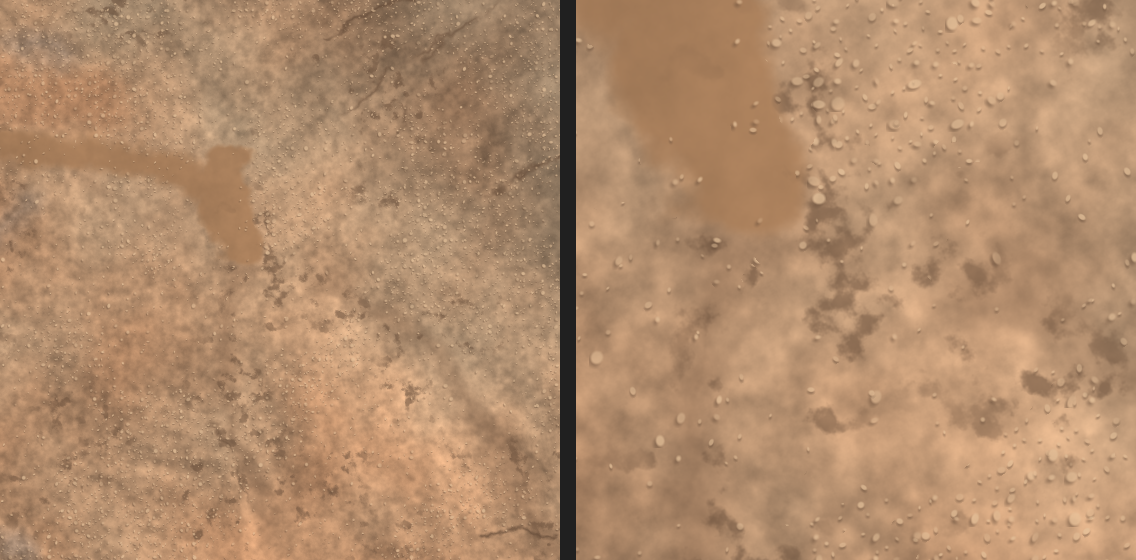
Left: the whole. Right: its middle third, enlarged.
Reproduce this texture procedurally as a Shadertoy shader.

```glsl
// Dry, eroded desert ground: sandy flow streaks, silt, gullies, cracks and pale grit
#define SAND vec3(0.715, 0.572, 0.445)
#define SILT vec3(0.640, 0.475, 0.335)
#define CLAY vec3(0.660, 0.480, 0.350)
#define ASH vec3(0.560, 0.490, 0.435)
#define SHADE vec3(0.400, 0.300, 0.225)
#define GRIT vec3(0.900, 0.765, 0.610)
#define PATCH_CONTRAST 0.30
#define STREAK_CONTRAST 0.34
#define GRAIN_CONTRAST 0.40
#define GRIT_CELLS 85.0

float hash(vec2 p) {
    return fract(sin(dot(p, vec2(127.1, 311.7))) * 43758.5);
}

float noise(vec2 p) {
    vec2 i = floor(p), f = fract(p);
    f = f * f * (3.0 - 2.0 * f);
    return mix(mix(hash(i), hash(i + vec2(1, 0)), f.x),
               mix(hash(i + vec2(0, 1)), hash(i + vec2(1, 1)), f.x), f.y);
}

float fbm(vec2 p) {
    float sum = 0.0, amp = 0.516;
    for (int i = 0; i < 5; i++) {
        sum += amp * noise(p);
        p = mat2(1.6, 1.2, -1.2, 1.6) * p + 7.3;
        amp *= 0.5;
    }
    return sum;
}

vec2 rotate(vec2 p, float a) {
    return vec2(cos(a) * p.x + sin(a) * p.y, cos(a) * p.y - sin(a) * p.x);
}

float segment(vec2 p, vec2 a, vec2 b) {
    vec2 pa = p - a, ba = b - a;
    return length(pa - ba * clamp(dot(pa, ba) / dot(ba, ba), 0.0, 1.0));
}

float path(vec2 p, vec2 a, vec2 b, vec2 c) {
    return min(segment(p, a, b), segment(p, b, c));
}

// 1 inside a band of the given half width, fading out towards its rim
float band(float d, float width, float soft) {
    return 1.0 - smoothstep(width - soft, width + soft, d);
}

// Noise stretched along a direction
float streak(vec2 p, float angle) {
    return fbm(rotate(p, angle) * vec2(6.0, 24.0) + angle * 9.0) - 0.5;
}

// Scattered stones: x is the lit stone, y its shadow
vec2 stones(vec2 p, float cells, float density) {
    vec2 g = p * cells, id = floor(g);
    float size = mix(0.12, 0.34, pow(hash(id + 3.1), 3.0));
    vec2 centre = 0.35 + 0.3 * vec2(hash(id + 5.7), hash(id + 9.2));
    vec2 q = fract(g) - centre;
    vec2 shape = vec2(1.0, mix(1.0, 1.7, hash(id + 2.4)));
    float turn = 6.28 * hash(id + 8.8);
    float soft = 0.07 + 0.5 * cells / iResolution.y;
    float present = step(hash(id + 1.3), density);
    float lit = band(length(rotate(q, turn) * shape), size, soft);
    float shadow = band(length(rotate(q + vec2(0.13, 0.16), turn) * shape), size, soft + 0.08);
    return present * vec2(lit * mix(0.35, 1.0, hash(id + 6.6)), shadow * (1.0 - lit));
}

void mainImage(out vec4 fragColor, in vec2 fragCoord) {
    vec2 p = fragCoord / iResolution.xy;
    vec2 wobble = vec2(fbm(p * 9.0), fbm(p * 9.0 + 31.0)) - 0.5;
    vec2 ragged = vec2(fbm(p * 32.0 + 5.0), fbm(p * 32.0 + 57.0)) - 0.5;
    vec2 w = p + 0.09 * wobble + 0.02 * ragged;

    // Streak directions fan out around the middle
    float upper = smoothstep(0.5, 0.75, p.y);
    float right = smoothstep(0.5, 0.75, p.x + 0.4 * (p.y - 0.3));
    float left = 1.0 - smoothstep(0.32, 0.46, p.x);
    float lowFlow = mix(mix(streak(w, -1.15), streak(w, -0.62), right), streak(w, -0.45), left);
    float flow = mix(lowFlow, mix(streak(w, 0.8), streak(w, -0.35), left), upper);

    // Silt basin with its feeder, and the clay bank above it
    float silt = band(path(w, vec2(-0.1, 0.76), vec2(0.16, 0.735), vec2(0.38, 0.65)), 0.032, 0.018);
    silt = max(silt, band(path(w, vec2(0.40, 0.71), vec2(0.385, 0.64), vec2(0.42, 0.57)), 0.033, 0.008));
    float clay = band(segment(w, vec2(-0.1, 0.84), vec2(0.17, 0.825)), 0.045, 0.03);

    // Base tone from patches, streaks and grain
    float rough = 1.0 - 0.8 * silt;
    float tone = PATCH_CONTRAST * (fbm(p * 6.0 + 12.0) - 0.5) + rough * STREAK_CONTRAST * flow;
    tone += rough * GRAIN_CONTRAST * (fbm(p * 75.0) - 0.5);
    float warmth = fbm(p * 5.0 + 40.0) - 0.5 + 0.22 * (1.0 - upper) * (1.0 - right);
    vec3 col = SAND * (1.0 + 0.18 * warmth * vec3(0.3, -0.5, -1.0));
    col = mix(col, CLAY, 0.75 * clay);
    col = mix(col, SILT, 0.85 * silt);
    col *= 1.0 + tone;

    // Pale ridge below the middle, dusky upper right, ashy spots on the left
    col *= 1.0 + 0.14 * band(path(w, vec2(0.57, 0.46), vec2(0.66, 0.33), vec2(0.84, 0.10)), 0.03, 0.045);
    float dusk = smoothstep(1.15, 1.85, p.x + p.y + 0.5 * wobble.x);
    col *= 1.0 - dusk * vec3(0.20, 0.19, 0.18);
    float ash = band(segment(w, vec2(0.03, 0.91), vec2(0.12, 0.91)), 0.02, 0.035);
    ash = max(ash, band(segment(w, vec2(0.04, 0.65), vec2(0.015, 0.56)), 0.01, 0.03));
    ash = max(ash, band(length(w - vec2(0.01, 0.02)), 0.03, 0.03));
    col = mix(col, ASH * (1.0 + 2.0 * tone), 0.65 * ash);

    // Broad shaded gullies
    float gully = band(path(w, vec2(0.425, 0.52), vec2(0.41, 0.31), vec2(0.49, 0.02)), 0.012, 0.028);
    gully = max(gully, band(path(w, vec2(0.58, 0.49), vec2(0.79, 0.36), vec2(0.97, 0.04)), 0.02, 0.035));
    gully = max(gully, 0.8 * band(segment(w, vec2(0.15, 0.66), vec2(0.33, 0.56)), 0.015, 0.04));
    col = mix(col, SHADE * 1.25, 0.42 * gully * (1.0 - silt));

    // Thin broken cracks
    vec2 c = p + 0.035 * wobble + 0.035 * ragged;
    float crackDist = path(c, vec2(0.58, 0.925), vec2(0.65, 0.96), vec2(0.74, 1.0));
    crackDist = min(crackDist, path(c, vec2(0.87, 0.65), vec2(0.92, 0.69), vec2(1.02, 0.73)));
    crackDist = min(crackDist, path(c, vec2(0.86, 0.04), vec2(0.92, 0.06), vec2(0.98, 0.05)));
    float faintDist = path(c, vec2(0.72, 0.77), vec2(0.76, 0.89), vec2(0.88, 1.0));
    faintDist = min(faintDist, path(c, vec2(0.60, 0.78), vec2(0.70, 0.87), vec2(0.80, 0.93)));
    faintDist = min(faintDist, path(c, vec2(0.34, 0.28), vec2(0.41, 0.20), vec2(0.48, 0.02)));
    float broken = smoothstep(0.32, 0.58, fbm(p * 22.0 + 70.0));
    float crack = band(crackDist, 0.003, 0.004) * mix(0.4, 1.0, broken);
    crack = max(crack, 0.75 * broken * band(faintDist, 0.003, 0.005));
    col = mix(col, SHADE, 0.75 * crack);

    // Dark pits gathered in clumps
    float pits = smoothstep(0.60, 0.76, fbm(p * 48.0 + 90.0)) * smoothstep(0.38, 0.62, fbm(p * 7.0 + 23.0));
    col = mix(col, SHADE, 0.55 * pits * rough);

    // Pale grit in two sizes, clustered
    float density = rough * mix(0.06, 0.42, smoothstep(0.38, 0.66, fbm(p * 8.0 + 64.0) + 0.06 * dusk));
    vec2 grit = max(stones(p, GRIT_CELLS, density), stones(rotate(p, 0.6) + 3.0, GRIT_CELLS * 1.6, density));
    col = mix(col, SHADE, 0.45 * grit.y);
    col = mix(col, GRIT, 0.72 * grit.x);

    fragColor = vec4(clamp(col, 0.0, 1.0), 1.0);
}
```
